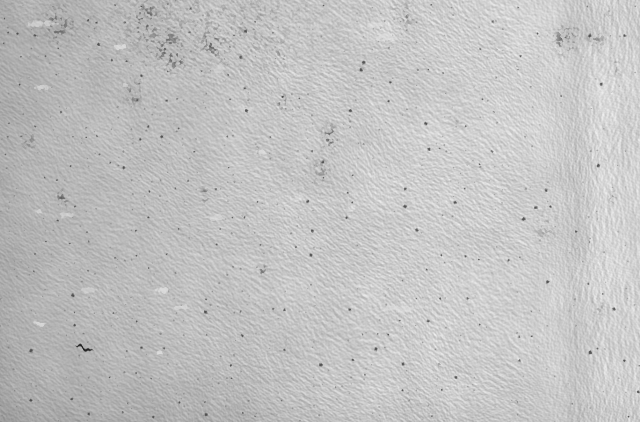
Give the GLSL for this texture, as a Shadertoy shader.

```glsl
// Weathered grey plaster wall with fine relief, pits, smudges and pale chips.

vec2 hash2(vec2 p) {
    vec3 q = fract(p.xyx * vec3(0.1031, 0.1030, 0.0973));
    q += dot(q, q.yzx + 33.33);
    return fract((q.xx + q.yz) * q.zy);
}

float corner(vec2 id, vec2 offset) {
    float angle = 6.2832 * hash2(id).x;
    return dot(vec2(cos(angle), sin(angle)), offset);
}

float gradientNoise(vec2 p) {
    vec2 id = floor(p), f = fract(p);
    vec2 w = f * f * f * (f * (f * 6.0 - 15.0) + 10.0);
    vec2 e = vec2(1.0, 0.0);
    return mix(mix(corner(id, f), corner(id + e.xy, f - e.xy), w.x),
               mix(corner(id + e.yx, f - e.yx), corner(id + e.xx, f - e.xx), w.x), w.y);
}

// Height of the trowelled surface: falling strokes, turning upright at the right
float plasterHeight(vec2 p, float upright) {
    vec2 q = p + 0.025 * vec2(gradientNoise(p * 4.0), gradientNoise(p * 4.0 + 9.0));
    vec2 d = mat2(0.8, 0.6, -0.6, 0.8) * q + 7.0;
    float strokes = gradientNoise(d * vec2(75.0, 145.0)) + 0.5 * gradientNoise(d * vec2(36.0, 75.0));
    float ridges = gradientNoise(q * vec2(130.0, 60.0)) + 0.7 * gradientNoise(q * vec2(65.0, 24.0));
    return mix(strokes, ridges, upright) + 0.55 * gradientNoise(d * 185.0);
}

// One possible ragged pit in each cell of a grid
float pits(vec2 p, float cells, float share) {
    vec2 g = p * cells, id = floor(g);
    vec2 place = hash2(id + 5.0), kind = hash2(id + 71.0);
    float radius = mix(0.04, 0.13, kind.x * kind.x * kind.x);
    float soft = cells / iResolution.y;
    vec2 d = fract(g) - mix(vec2(0.25), vec2(0.75), place);
    float edge = length(d) + 0.07 * gradientNoise(g * 7.0);
    return step(kind.y, share) * (1.0 - smoothstep(radius - soft, radius + soft, edge));
}

void mainImage(out vec4 fragColor, in vec2 fragCoord) {
    vec2 uv = fragCoord / iResolution.xy;
    vec2 p = fragCoord / iResolution.y;
    float aspect = iResolution.x / iResolution.y;
    float pixel = 1.0 / iResolution.y;

    // Broad light across the wall, with a shallow upright fold
    float tone = mix(0.724, 0.815, smoothstep(0.0, 0.8, uv.x));
    tone -= 0.05 * exp(-uv.x * 14.0);
    tone -= 0.08 * exp(-uv.y * 8.0) * (1.0 - 0.65 * uv.x);
    tone -= 0.035 * exp(-pow((uv.x - 0.9) / 0.022, 2.0));
    tone += 0.015 * exp(-pow((uv.x - 0.945) / 0.02, 2.0));
    tone += 0.028 * gradientNoise(p * 3.0) + 0.03 * gradientNoise(p * 8.0 + 4.0);
    tone += 0.025 * gradientNoise(p * 20.0 + 2.0);

    // Side-lit relief
    float upright = smoothstep(0.78, 0.93, uv.x);
    vec2 toLight = mix(vec2(0.0007, 0.0013), vec2(0.0014, 0.0005), upright);
    float relief = plasterHeight(p - toLight, upright) - plasterHeight(p + toLight, upright);
    tone += 0.115 * relief * (0.65 + 0.4 * smoothstep(0.0, 0.6, uv.x));
    tone += 0.01 * gradientNoise(p * 170.0);

    // Finely speckled smudges, mostly towards the upper left
    float speckle = smoothstep(0.05, 0.4, gradientNoise(p * 125.0) + 0.8 * gradientNoise(p * 48.0));
    float smudge = 0.0;
    for (int i = 0; i < 26; i++) {
        vec2 r = hash2(vec2(float(i) * 3.7, 12.0));
        vec2 s = hash2(vec2(float(i) * 5.3, 40.0));
        vec2 centre = vec2(aspect * pow(r.x, 1.3), sqrt(r.y));
        vec2 d = (p - centre) / mix(vec2(0.009, 0.014), vec2(0.028, 0.038), s.x);
        smudge += mix(0.25, 0.8, s.y) * exp(-dot(d, d));
    }
    vec2 haze = (p - vec2(0.5, 0.95)) / vec2(0.3, 0.14);
    smudge = min(smudge + 0.22 * exp(-dot(haze, haze)), 1.0);
    tone -= (0.4 * speckle + 0.04) * smudge;

    // Pale flattened chips
    for (int i = 0; i < 18; i++) {
        vec2 r = hash2(vec2(float(i) * 2.9, 83.0));
        vec2 s = hash2(vec2(float(i) * 4.1, 57.0));
        vec2 centre = vec2(aspect * (0.06 + 0.68 * r.x * r.x), 0.15 + 0.8 * r.y);
        vec2 d = (p - centre) / mix(vec2(0.008, 0.006), vec2(0.034, 0.009), s.x);
        float edge = length(d) + 0.9 * gradientNoise(p * 55.0) + 0.7 * gradientNoise(p * 120.0);
        tone = mix(tone, 0.89, (0.4 + 0.4 * s.y) * (1.0 - smoothstep(0.6, 1.0, edge)));
    }

    // Two shallow round dents near the middle
    for (int i = 0; i < 2; i++) {
        vec2 d = (p - vec2(0.705 + 0.125 * float(i), 0.535 - 0.025 * float(i))) / 0.013;
        tone += (0.03 + 0.05 * dot(d, vec2(0.6, -0.8))) * (1.0 - smoothstep(0.75, 1.1, length(d)));
    }

    // Dark pits, denser on the left
    float share = mix(0.2, 0.08, uv.x);
    tone = mix(tone, 0.25, 0.85 * pits(p, 32.0, share));
    tone = mix(tone, 0.4, 0.6 * pits(p + 3.3, 58.0, share));

    // Short jagged crack at the lower left
    vec2 c = p - vec2(0.2, 0.175);
    float crack = abs(c.y + 0.4 * c.x - 0.009 * gradientNoise(vec2(c.x * 90.0, 2.5)));
    float taper = 1.0 - smoothstep(0.008, 0.024, abs(c.x));
    float inCrack = 1.0 - smoothstep(0.003 * taper - pixel, 0.003 * taper + pixel, crack);
    tone = mix(tone, 0.14, inCrack * (1.0 - smoothstep(0.018, 0.024, abs(c.x))));

    fragColor = vec4(vec3(clamp(tone, 0.0, 1.0)), 1.0);
}
```
